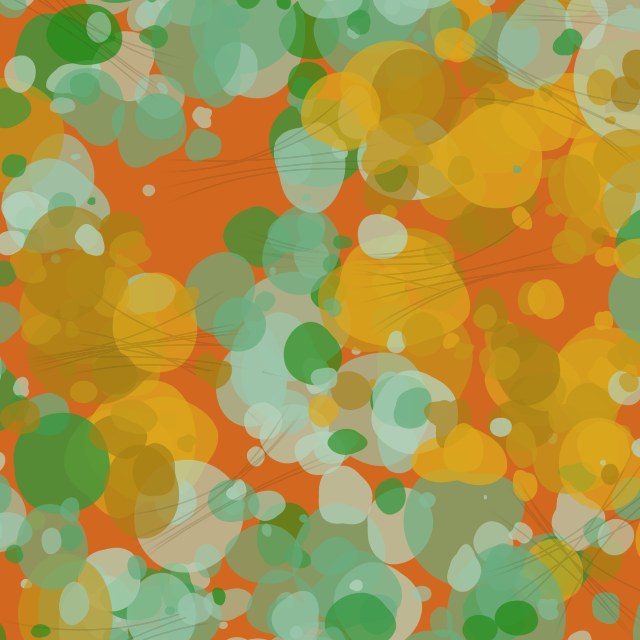
Reproduce this pattern procedurally as a Shadertoy shader.

```glsl
#define LAYERS 12
#define BIG_CELL 0.26
#define MID_CELL 0.16
#define SMALL_CELL 0.10
#define FILL 0.39
#define COVERAGE 0.68
#define OPACITY 0.70
#define BUNDLES 12
#define FIBRES 5
#define FIBRE_WIDTH 0.0005
#define FIBRE_OPACITY 0.17

const float TAU = 6.2831853;
const vec3 ORANGE = vec3(0.825, 0.405, 0.12);
const vec3 FIBRE_BROWN = vec3(0.28, 0.24, 0.08);

float hash(float n) {
    return fract(sin(n * 12.9898) * 43758.5453);
}

vec2 hash2(float n) {
    return vec2(hash(n), hash(n + 37.7));
}

mat2 rotate(float a) {
    float c = cos(a), s = sin(a);
    return mat2(c, s, -s, c);
}

float patchAt(vec2 p, vec2 centre, vec2 size) {
    vec2 q = (p - centre) / size;
    return exp(-dot(q, q));
}

// Likelihood of gold: a tall patch at the right, a smaller one at the left
float goldChance(vec2 p) {
    float field = max(patchAt(p, vec2(0.82, 0.62), vec2(0.28, 0.44)),
                      patchAt(p, vec2(0.19, 0.40), vec2(0.17, 0.25)));
    return mix(0.06, 0.92, smoothstep(0.1, 0.8, field));
}

// Likelihood of any blob: loose clumps and one open clearing
float blobChance(vec2 p) {
    float clumps = sin(10.0 * p.x + 4.0 * p.y + 1.0) * sin(9.0 * p.y - 5.0 * p.x);
    return COVERAGE + 0.35 * clumps - 0.4 * patchAt(p, vec2(0.31, 0.68), vec2(0.17));
}

vec3 goldTint(float h) {
    vec3 bright = vec3(0.86, 0.66, 0.11);
    vec3 ochre = vec3(0.76, 0.59, 0.10);
    vec3 dark = vec3(0.65, 0.50, 0.08);
    return h < 0.35 ? bright : h < 0.72 ? ochre : dark;
}

vec3 greenTint(float h) {
    vec3 pale = vec3(0.71, 0.83, 0.74);
    vec3 mint = vec3(0.61, 0.78, 0.68);
    vec3 sage = vec3(0.41, 0.68, 0.50);
    vec3 leaf = vec3(0.19, 0.59, 0.24);
    vec3 grass = vec3(0.15, 0.55, 0.10);
    return h < 0.28 ? pale : h < 0.57 ? mint : h < 0.78 ? sage : h < 0.92 ? leaf : grass;
}

// Relative radius of a lumpy outline, from round to pointed
float outline(float angle, float seed) {
    float sides = 5.0 + floor(hash(seed + 1.3) * 4.0);
    float s = fract(angle / TAU + hash(seed + 2.1)) * sides;
    float i = floor(s), t = s - i;
    float jag = mix(0.2, 0.7, pow(hash(seed + 3.7), 2.0));
    float a = 1.1 - jag * hash(seed + 5.0 + i);
    float b = 1.1 - jag * hash(seed + 5.0 + mod(i + 1.0, sides));
    return mix(a, b, mix(smoothstep(0.0, 1.0, t), t, 0.4));
}

// One translucent blob, placed at random inside its grid cell
vec3 paintBlob(vec3 colour, vec2 p, vec2 shift, vec2 id, float cell, float minFill,
               float seed, float pixel) {
    vec2 centre = (id + hash2(seed)) * cell - shift;
    vec2 q = p - centre;
    float reach = 0.5 * cell;
    if (dot(q, q) > reach * reach) return colour;
    if (hash(seed + 9.1) > blobChance(centre)) return colour;

    float radius = FILL * cell * mix(minFill, 1.0, hash(seed + 13.0));
    float stretch = mix(0.87, 1.15, hash(seed + 15.0));
    q *= vec2(stretch, 1.0 / stretch);
    float d = length(q) - radius * outline(atan(q.y, q.x), seed);
    if (d > pixel) return colour;

    float inside = 1.0 - smoothstep(-0.7 * pixel, 0.7 * pixel, d);
    float tone = hash(seed + 19.0);
    bool isGold = hash(seed + 21.0) < goldChance(centre);
    vec3 tint = isGold ? goldTint(tone) : greenTint(tone);
    return mix(colour, tint, inside * (OPACITY + 0.16 * (hash(seed + 23.0) - 0.5)));
}

// Stacked layers of cells; only the four nearest cells can reach a point
vec3 paintLayers(vec3 colour, vec2 p, float pixel) {
    for (int layer = 0; layer < LAYERS; layer++) {
        int kind = layer % 4;
        float cell = kind < 2 ? BIG_CELL : kind == 2 ? MID_CELL : SMALL_CELL;
        float minFill = kind < 2 ? 0.5 : kind == 2 ? 0.4 : 0.12;
        vec2 shift = fract(float(layer) * vec2(0.755, 0.57)) * cell;
        vec2 base = floor((p + shift) / cell - 0.5);
        for (int k = 0; k < 4; k++) {
            vec2 id = base + vec2(k % 2, k / 2);
            float seed = 7.31 * (id.x + 23.0 * id.y + 131.0 * float(layer)) + 3.0;
            colour = paintBlob(colour, p, shift, id, cell, minFill, seed, pixel);
        }
    }
    return colour;
}

// Faint curved hairs that fan out in small bundles
float fibres(vec2 p, float pixel) {
    float ink = 0.0;
    for (int i = 0; i < BUNDLES; i++) {
        float bundle = float(i) * 5.7 + 40.0;
        vec2 q = p - hash2(bundle);
        if (dot(q, q) > 0.04) continue;
        q *= rotate(1.6 * (hash(bundle + 2.0) - 0.5));
        for (int j = 0; j < FIBRES; j++) {
            vec2 vary = hash2(bundle + 3.1 * float(j) + 4.0) - 0.5;
            float bend = 3.0 * vary.x;
            float slope = 0.5 * vary.y + 2.0 * bend * q.x;
            float height = 0.05 * vary.x + 0.5 * vary.y * q.x + bend * q.x * q.x;
            float d = abs(q.y - height) / sqrt(1.0 + slope * slope);
            ink = max(ink, 1.0 - smoothstep(FIBRE_WIDTH, FIBRE_WIDTH + pixel, d));
        }
        ink *= 1.0 - smoothstep(0.1, 0.19, length(q));
    }
    return ink;
}

void mainImage(out vec4 fragColor, in vec2 fragCoord) {
    float pixel = 1.0 / iResolution.y;
    vec2 p = fragCoord * pixel;
    vec3 colour = paintLayers(ORANGE, p, pixel);
    colour = mix(colour, FIBRE_BROWN, FIBRE_OPACITY * fibres(p, pixel));
    fragColor = vec4(colour, 1.0);
}
```
